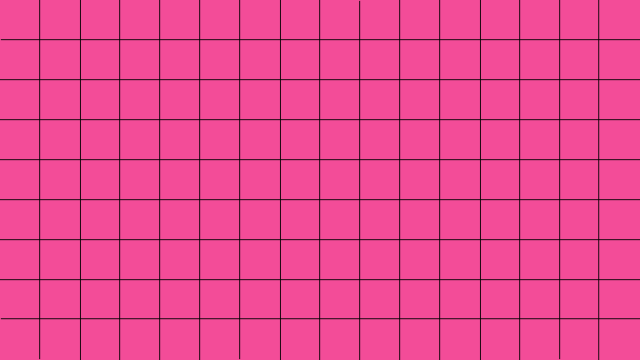
Reproduce this pattern procedurally as a Shadertoy shader.

```glsl
// Pink sheet of square cells, 16 across and 9 down, ruled with thin black lines.

const vec3 PINK = vec3(0.953, 0.298, 0.597);
const vec3 INK = vec3(0.0);
const float ROWS = 9.0;
const float LINE_WIDTH = 0.0224;   // lengths are in cells
const float BASE_SHIFT = -0.0075;
const float LATE_SHIFT = 0.0103;
const float LAST_SHIFT = -0.0312;
const float END_GAP = 0.021;
const float GAP_CHANCE = 0.2;

// Sine-free hash of a 2D key
float hash12(vec2 key) {
    vec3 q = fract(vec3(key.xyx) * 0.1031);
    q += dot(q, q.yzx + 33.33);
    return fract((q.x + q.y) * q.z);
}

// Share of a pixel covered by the span from lo to hi
float spanCoverage(float x, float lo, float hi, float pixel) {
    float left = max(x - 0.5 * pixel, lo);
    float right = min(x + 0.5 * pixel, hi);
    return clamp((right - left) / pixel, 0.0, 1.0);
}

// Small misplacement of a line; every fifth column may sit late
float lineShift(float index, float count, bool hasLateLines) {
    if (index > count - 1.5) return LAST_SHIFT;
    bool late = hasLateLines && abs(mod(index, 5.0) - 2.0) < 0.5;
    return late ? LATE_SHIFT : BASE_SHIFT;
}

// Some line ends stop just short of the border
float endGap(float index, float side) {
    return END_GAP * step(hash12(vec2(index, side)), GAP_CHANCE);
}

// Ink of the nearest interior line; seed keeps the two directions distinct
float ruledLine(float across, float along, float count, float len,
                bool hasLateLines, float seed, float pixel) {
    float index = clamp(round(across), 1.0, count - 1.0);
    float center = index + lineShift(index, count, hasLateLines);
    float ink = spanCoverage(across, center - 0.5 * LINE_WIDTH,
                             center + 0.5 * LINE_WIDTH, pixel);
    float start = endGap(index, seed);
    float stop = len - endGap(index, seed + 1.0);
    return ink * spanCoverage(along, start, stop, pixel);
}

void mainImage(out vec4 fragColor, in vec2 fragCoord) {
    // Cell coordinates, counted from the upper left
    float pixel = ROWS / iResolution.y;
    vec2 cell = vec2(fragCoord.x, iResolution.y - fragCoord.y) * pixel;
    float columns = round(iResolution.x * pixel);

    float vertical = ruledLine(cell.x, cell.y, columns, ROWS, true, 3.0, pixel);
    float horizontal = ruledLine(cell.y, cell.x, ROWS, columns, false, 11.0, pixel);

    // Where lines cross, the ink does not add up
    float ink = 1.0 - (1.0 - vertical) * (1.0 - horizontal);
    fragColor = vec4(mix(PINK, INK, ink), 1.0);
}
```
